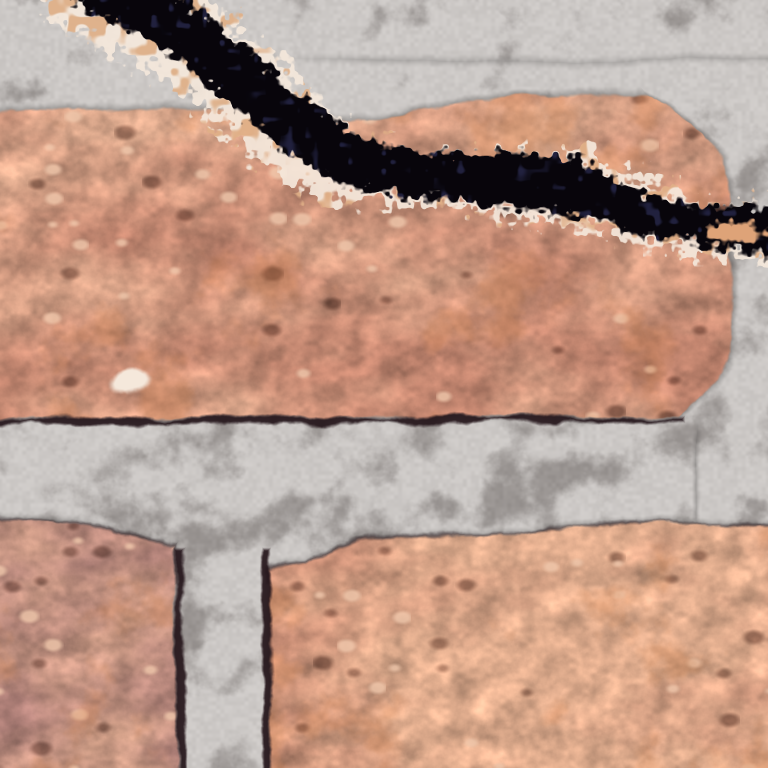
Reproduce this texture procedurally as a WebGL 2 fragment shader.

```glsl
#version 300 es
precision highp float;
// Weathered brick wall with pale mortar and a jagged black crack across the top.
// Brick outlines are warped half-plane distances, the crack is a tapered polyline,
// and grain, relief, pits and chips come from hashed value noise.
uniform vec2 u_resolution;
out vec4 fragColor;

const vec3 MORTAR_LIGHT = vec3(0.80, 0.785, 0.775);
const vec3 MORTAR_DARK = vec3(0.60, 0.58, 0.57);
const vec3 CLAY = vec3(0.75, 0.515, 0.43);
const vec3 CLAY_PALE = vec3(0.86, 0.66, 0.55);
const vec3 CLAY_MAUVE = vec3(0.67, 0.49, 0.46);
const vec3 GAP = vec3(0.14, 0.08, 0.10);
const vec3 INK = vec3(0.03, 0.02, 0.045);
const vec3 CHIP = vec3(0.96, 0.91, 0.86);

// Crack spine: x, y, half width
const int SPINE_COUNT = 11;
const vec3 SPINE[SPINE_COUNT] = vec3[](
  vec3(0.117, 1.02, 0.030), vec3(0.215, 0.977, 0.034), vec3(0.306, 0.906, 0.033),
  vec3(0.378, 0.841, 0.035), vec3(0.456, 0.789, 0.034), vec3(0.553, 0.773, 0.030),
  vec3(0.651, 0.766, 0.036), vec3(0.749, 0.757, 0.035), vec3(0.833, 0.723, 0.025),
  vec3(0.911, 0.706, 0.024), vec3(1.03, 0.700, 0.035));

float hash(vec2 p) {
  vec3 q = fract(vec3(p.xyx) * 0.1031);
  q += dot(q, q.yzx + 33.33);
  return fract((q.x + q.y) * q.z);
}

float noise(vec2 p) {
  vec2 i = floor(p), f = fract(p);
  f = f * f * (3.0 - 2.0 * f);
  return mix(mix(hash(i), hash(i + vec2(1, 0)), f.x),
             mix(hash(i + vec2(0, 1)), hash(i + vec2(1, 1)), f.x), f.y);
}

float fbm(vec2 p) {
  float sum = 0.0, amp = 0.5;
  for (int i = 0; i < 5; i++) {
    sum += amp * noise(p);
    p = mat2(1.6, 1.2, -1.2, 1.6) * p + 7.3;
    amp *= 0.5;
  }
  return sum;
}

// Soft coverage: 1 inside (d < 0), 0 outside
float cover(float d, float soft) { return 1.0 - smoothstep(-soft, soft, d); }

float blob(vec2 p, vec2 center, vec2 radius) { return length((p - center) / radius) - 1.0; }

// Scattered grains, one jittered spot in some of the cells
float grains(vec2 p, float scale, float density, float seed) {
  vec2 q = p * scale, id = floor(q) + seed;
  vec2 center = 0.3 + 0.4 * vec2(hash(id), hash(id + 17.0));
  float radius = mix(0.12, 0.3, hash(id + 41.0));
  return cover(length((fract(q) - center) * vec2(0.8, 1.2)) - radius, 0.12)
       * step(hash(id + 73.0), density);
}

// Slope of the noise surface, lit from the upper left
float relief(vec2 p, float scale) {
  return fbm(p * scale + vec2(0.3, -0.4)) - fbm(p * scale - vec2(0.3, -0.4));
}

// Distance to the crack surface in x, side in y (positive above)
vec2 crackField(vec2 p) {
  vec2 best = vec2(9.0, 1.0);
  for (int i = 0; i < SPINE_COUNT - 1; i++) {
    vec3 a = SPINE[i], b = SPINE[i + 1];
    vec2 e = b.xy - a.xy, v = p - a.xy;
    float t = clamp(dot(v, e) / dot(e, e), 0.0, 1.0);
    float d = length(v - e * t) - mix(a.z, b.z, t);
    if (d < best.x) best = vec2(d, e.x * v.y - e.y * v.x);
  }
  return best;
}

float upperBrick(vec2 p) {
  float top = mix(0.858, 0.843, smoothstep(0.25, 0.45, p.x)) + 0.033 * smoothstep(0.45, 0.7, p.x);
  float high = max(p.y - 0.76, 0.0), low = max(0.56 - p.y, 0.0);
  float right = 0.95 - 8.0 * high * high - 6.0 * low * low;
  return max(max(p.y - top, 0.457 - p.y), p.x - right);
}

float lowerLeftBrick(vec2 p) {
  return max(p.x - 0.230, p.y - 0.322 + 0.032 * smoothstep(0.08, 0.23, p.x));
}

float lowerRightBrick(vec2 p) {
  float top = 0.260 + 0.038 * smoothstep(0.35, 0.5, p.x) + 0.02 * smoothstep(0.5, 0.9, p.x);
  return max(0.353 - p.x, p.y - top);
}

vec3 mortar(vec2 p) {
  float shade = fbm(p * vec2(9.0, 16.0)) + 1.1 * relief(p, 22.0);
  vec3 col = mix(MORTAR_DARK, MORTAR_LIGHT, smoothstep(0.1, 0.65, shade + 0.22 * smoothstep(0.4, 0.8, p.y)));
  float wave = 0.015 * fbm(p * 9.0);
  float crease = cover(abs(p.y - 0.915 - wave) - 0.002, 0.008) * smoothstep(0.3, 0.5, p.x);
  float seam = cover(abs(p.x - 0.90 - wave) - 0.001, 0.006) * cover(abs(p.y - 0.38) - 0.06, 0.02);
  return col * (1.0 - 0.22 * crease - 0.3 * seam) + 0.05 * (noise(p * 190.0) - 0.5);
}

vec3 clay(vec2 p, vec3 base, vec3 pale, float paleness) {
  float tone = fbm(p * vec2(7.0, 13.0) + 4.0);
  vec3 col = mix(base, pale, clamp(paleness + 1.6 * (tone - 0.48), 0.0, 1.0));
  col *= 1.0 + 0.38 * relief(p, 34.0) + 0.12 * (noise(p * vec2(110.0, 150.0)) - 0.5);
  col = mix(col, col * vec3(0.55, 0.48, 0.46), 0.7 * grains(p, 27.0, 0.09, 5.0));
  col = mix(col, vec3(0.94, 0.78, 0.67), 0.8 * grains(p + 0.013, 31.0, 0.11, 90.0));
  return mix(col, vec3(0.80, 0.50, 0.30), 0.3 * smoothstep(0.55, 0.75, fbm(p * 14.0 + 31.0)));
}

void main() {
  vec2 p = gl_FragCoord.xy / u_resolution;
  float soft = max(0.0025, 1.0 / min(u_resolution.x, u_resolution.y));
  vec2 warped = p + 0.018 * (vec2(fbm(p * 22.0), fbm(p * 22.0 + 50.0)) - 0.48);
  float upper = upperBrick(warped), left = lowerLeftBrick(warped), right = lowerRightBrick(warped);

  // Mortar with contact shadow, then the three bricks
  vec3 col = mortar(p);
  float nearest = min(upper, min(left, right));
  col *= 1.0 - 0.28 * cover(nearest - 0.004, 0.007);
  float paleUpper = 0.36 + 0.22 * smoothstep(0.55, 0.85, p.y) - 0.4 * smoothstep(0.8, 0.95, p.x) * cover(p.y - 0.74, 0.05);
  col = mix(col, clay(p, CLAY, CLAY_PALE, paleUpper), cover(upper, soft));
  col = mix(col, clay(p, CLAY_MAUVE, CLAY_PALE, 0.28), cover(left, soft));
  float paleRight = 0.45 + 0.45 * smoothstep(0.35, 0.65, p.x);
  col = mix(col, clay(p, CLAY, vec3(0.87, 0.67, 0.55), paleRight), cover(right, soft));
  col = mix(col, CHIP, cover(blob(warped, vec2(0.169, 0.504), vec2(0.024, 0.015)), 0.25));

  // Dark gaps beneath the upper brick and beside the upright joint
  float ragged = 0.006 * (noise(p * vec2(28.0, 9.0)) - 0.35);
  float under = max(abs(warped.y - 0.453) - 0.003 - ragged, p.x - 0.89);
  float sides = min(abs(warped.x - 0.236) - 0.004, abs(warped.x - 0.349) - 0.003) - ragged;
  sides = max(sides, p.y - 0.285);
  float tops = max(abs(min(left, right) - 0.001) - 0.001 - 0.5 * ragged, 0.24 - p.y);
  col = mix(col, GAP, 0.92 * cover(min(under, sides), 0.003));
  col = mix(col, GAP, 0.5 * cover(tops, 0.003));

  // Pale broken rim: wider below on the left, patchy above
  vec2 crack = crackField(p);
  float grit = noise(p * 105.0) + 0.5 * noise(p * 210.0) - 0.75;
  float rimBelow = mix(0.032, 0.011, smoothstep(0.38, 0.5, p.x));
  float rimAbove = 0.014 * cover(p.x - 0.42, 0.05) + 0.017 * cover(abs(p.x - 0.82) - 0.07, 0.03);
  float rim = crack.x - (crack.y > 0.0 ? rimAbove : rimBelow) + 0.036 * grit;
  vec3 rimColor = mix(CHIP, vec3(0.88, 0.69, 0.53), smoothstep(0.58, 0.8, noise(p * 75.0 + 9.0)));
  col = mix(col, rimColor, 0.92 * cover(rim, 0.004));

  // Crack core with bluish glints and a clay fragment at its right end
  vec3 core = INK + vec3(0.10, 0.11, 0.20) * smoothstep(0.72, 0.95, noise(p * 90.0 + 60.0));
  col = mix(col, core, cover(crack.x + 0.018 * grit, 0.003));
  float fragment = blob(p, vec2(0.957, 0.697), vec2(0.036, 0.014)) + 0.8 * grit;
  col = mix(col, vec3(0.87, 0.64, 0.47), cover(fragment, 0.2));
  fragColor = vec4(clamp(col, 0.0, 1.0), 1.0);
}
```
